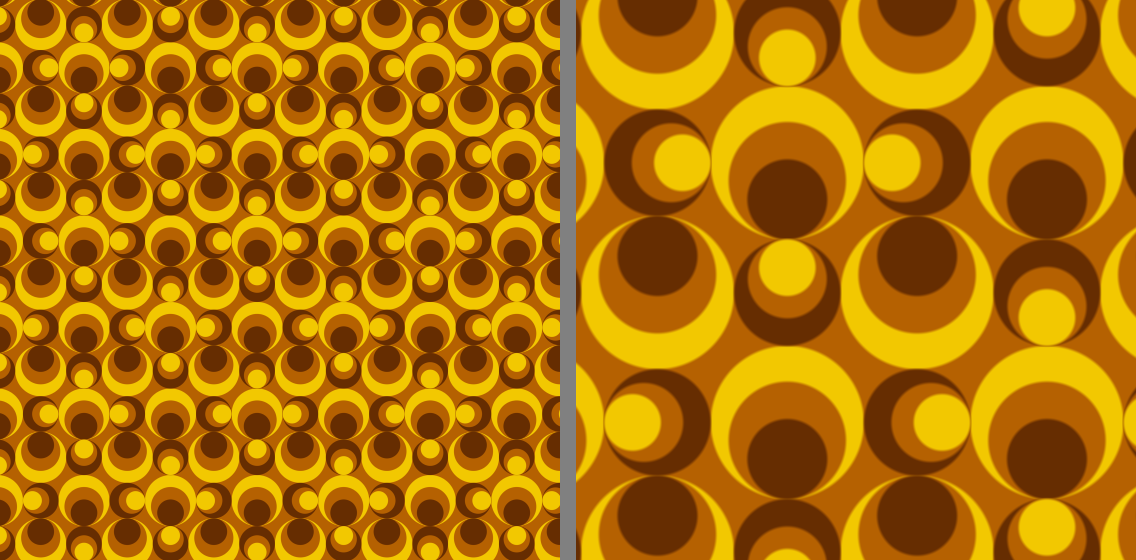
Left, the full canvas; right, a detail of the centre.
A WebGL 1 fragment shader for this pattern:

```glsl
precision highp float;
// Retro lattice of nested tangent circles: large yellow rings between small dark rings.

uniform vec2 u_resolution;

const float REPEATS = 6.47;                   // lattice cells across the canvas
const vec2 ANCHOR = vec2(0.1500, 0.8789);     // centre of one large ring
const float SOFTNESS = 0.0012;                // edge half-width, in canvas units

// Outer, middle and inner radii, in lattice cells
const vec3 LARGE_RADII = vec3(0.295, 0.226, 0.154);
const vec3 SMALL_RADII = vec3(0.205, 0.152, 0.109);

const vec3 ORANGE = vec3(0.710, 0.380, 0.005);
const vec3 YELLOW = vec3(0.950, 0.785, 0.005);
const vec3 BROWN = vec3(0.400, 0.175, 0.005);

float disc(vec2 p, float radius, float soft) {
  return 1.0 - smoothstep(-soft, soft, length(p) - radius);
}

// Three discs that all touch at the rim point lying along "lean".
vec3 nestedDiscs(vec3 base, vec2 p, vec3 radii, vec2 lean,
                 vec3 outer, vec3 inner, float soft) {
  vec3 color = mix(base, outer, disc(p, radii.x, soft));
  color = mix(color, ORANGE, disc(p - lean * (radii.x - radii.y), radii.y, soft));
  return mix(color, inner, disc(p - lean * (radii.x - radii.z), radii.z, soft));
}

// Large rings all lean the same way.
vec3 largeRings(vec3 base, vec2 p, vec2 lean, float soft) {
  vec2 local = fract(p + 0.5) - 0.5;
  return nestedDiscs(base, local, LARGE_RADII, lean, YELLOW, BROWN, soft);
}

// Small rings flip their lean along the axis in a checkerboard.
vec3 smallRings(vec3 base, vec2 p, vec2 axis, float soft) {
  vec2 cell = floor(p + 0.5);
  float side = 2.0 * mod(cell.x + cell.y, 2.0) - 1.0;
  return nestedDiscs(base, p - cell, SMALL_RADII, axis * side, BROWN, YELLOW, soft);
}

void main() {
  vec2 uv = gl_FragCoord.xy / u_resolution.y;
  vec2 p = (uv - ANCHOR) * REPEATS;
  float soft = max(SOFTNESS, 0.6 / u_resolution.y) * REPEATS;

  // Two interleaved lattices of large rings
  vec3 color = largeRings(ORANGE, p, vec2(0.0, -1.0), soft);
  color = largeRings(color, p - 0.5, vec2(0.0, 1.0), soft);

  // Small rings fill the gaps between neighbours
  color = smallRings(color, p - vec2(0.0, 0.5), vec2(0.0, 1.0), soft);
  color = smallRings(color, p - vec2(0.5, 0.0), vec2(1.0, 0.0), soft);

  gl_FragColor = vec4(color, 1.0);
}
```
